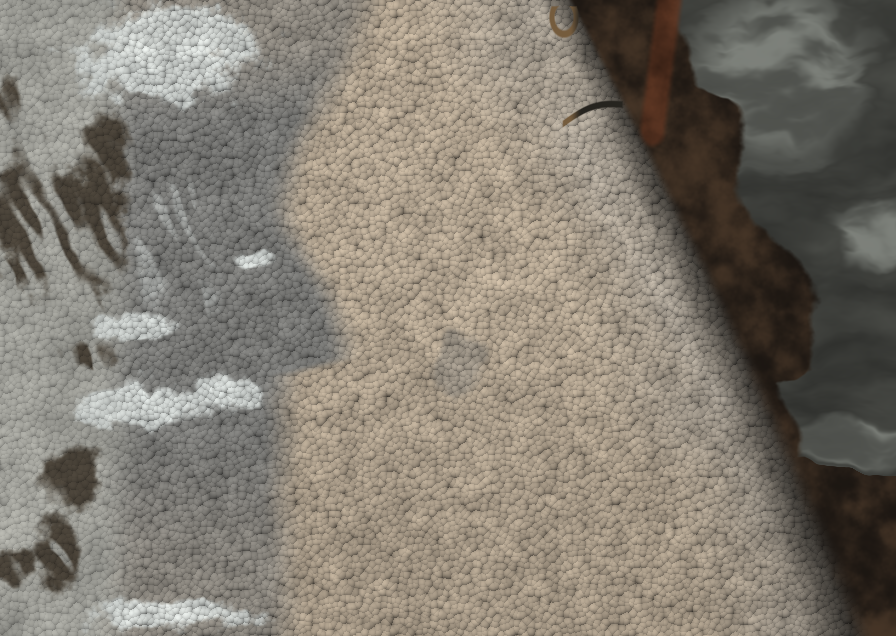
This texture is drawn by a Shadertoy shader. Its source:

```glsl
// Deep-pile carpet in slanting light, with snow and soil stains on the left
// and a dark rocky bank beside grey water on the right. Cellular tufts form the
// pile; noise-warped ellipses form the stains. Unit: canvas height.

const float TUFTS = 112.0; // per canvas height
const float PILE_CONTRAST = 0.85;
const vec2 LIGHT_DIR = vec2(-0.45, 0.89);
const vec3 BEIGE = vec3(0.675, 0.62, 0.545);
const vec3 EDGE_GREY = vec3(0.605, 0.575, 0.53);
const vec3 SHADE = vec3(0.455, 0.455, 0.445);
const vec3 PALE = vec3(0.6, 0.6, 0.575);
const vec3 WHITE = vec3(0.8, 0.82, 0.81);
const vec3 EARTH = vec3(0.235, 0.205, 0.165);
const vec3 ROCK_DARK = vec3(0.11, 0.088, 0.07);
const vec3 ROCK_LIT = vec3(0.27, 0.205, 0.15);
const vec3 WATER = vec3(0.235, 0.24, 0.225);
const vec3 FOAM = vec3(0.5, 0.515, 0.49);
const vec3 RUST = vec3(0.34, 0.19, 0.12);

// Stains: centre.xy, radius.zw
const vec4 SNOW[6] = vec4[6](
  vec4(0.27, 0.92, 0.135, 0.08), vec4(0.215, 0.488, 0.075, 0.022),
  vec4(0.395, 0.588, 0.03, 0.016), vec4(0.21, 0.365, 0.11, 0.038),
  vec4(0.365, 0.382, 0.062, 0.027), vec4(0.265, 0.032, 0.13, 0.027));
const vec4 SOIL[8] = vec4[8](
  vec4(0.012, 0.845, 0.022, 0.042), vec4(0.175, 0.76, 0.055, 0.075),
  vec4(0.05, 0.65, 0.07, 0.11), vec4(0.14, 0.64, 0.075, 0.11),
  vec4(0.15, 0.445, 0.055, 0.02), vec4(0.115, 0.25, 0.052, 0.052),
  vec4(0.09, 0.13, 0.032, 0.08), vec4(0.025, 0.11, 0.035, 0.032));
const vec4 WASH[3] = vec4[3](vec4(1.22, 0.89, 0.15, 0.14),
  vec4(1.37, 0.63, 0.08, 0.05), vec4(1.35, 0.295, 0.11, 0.035));

float hash(vec2 p) {
  vec3 q = fract(p.xyx * 0.1031);
  q += dot(q, q.yzx + 33.33);
  return fract((q.x + q.y) * q.z);
}

float noise(vec2 p) {
  vec2 i = floor(p), f = fract(p);
  f = f * f * (3.0 - 2.0 * f);
  return mix(mix(hash(i), hash(i + vec2(1, 0)), f.x),
             mix(hash(i + vec2(0, 1)), hash(i + 1.0), f.x), f.y);
}

float fbm(vec2 p) {
  float sum = 0.0, amp = 0.533;
  for (int i = 0; i < 4; i++, amp *= 0.5) {
    sum += amp * noise(p);
    p = mat2(1.6, 1.2, -1.2, 1.6) * p + 7.3;
  }
  return sum;
}

float fall(float a, float b, float x) { return 1.0 - smoothstep(a, b, x); }

float blot(vec2 p, vec4 e, float ragged) {
  return fall(0.72, 1.12, length((p - e.xy) / e.zw) + ragged);
}

float segment(vec2 p, vec2 a, vec2 b) {
  vec2 d = b - a;
  return length(p - a - d * clamp(dot(p - a, d) / dot(d, d), 0.0, 1.0));
}

// Brightness offset of the nearest rounded tuft
float pile(vec2 p) {
  vec2 cell = floor(p), f = fract(p), near = vec2(0);
  float best = 9.0, tone = 0.0;
  for (int k = 0; k < 9; k++) {
    vec2 g = vec2(k % 3 - 1, k / 3 - 1), id = cell + g;
    vec2 o = g + vec2(hash(id), hash(id + 61.7)) - f;
    float d = dot(o, o);
    if (d < best) { best = d; near = o; tone = hash(id + 19.1); }
  }
  return 0.12 * (tone - 0.5) - 0.26 * dot(near, LIGHT_DIR) - 0.42 * (best - 0.18);
}

vec3 carpet(vec2 p, float inside) {
  float broad = fbm(p * 9.0), fine = fbm(p * 38.0), rag = 1.3 * (fine - 0.5);
  vec2 w = p + 0.035 * (vec2(broad, fbm(p * 11.0 + 40.0)) - 0.5);

  // Warm centre, grey margin, faint ridge
  vec3 col = mix(EDGE_GREY, BEIGE, smoothstep(0.03, 0.26, inside + 0.1 * (broad - 0.5)));
  col *= 0.93 + 0.07 * smoothstep(0.1, 0.6, p.y);
  float ridge = segment(w, vec2(0.88, 0.8), vec2(1.135, 0.375)) / 0.018;
  col += 0.045 * exp(-ridge * ridge);
  col = mix(col, SHADE, 0.4 * blot(w, vec4(0.72, 0.43, 0.045, 0.055), rag * 0.5));

  // Cool shade with a stepped right border
  float border = 0.45 + 0.12 * smoothstep(0.68, 1.0, p.y)
    + 0.1 * fall(0.45, 0.68, p.y) * smoothstep(0.405, 0.44, p.y);
  float cool = fall(-0.035, 0.035, w.x - border);
  cool *= mix(0.68, 1.0, smoothstep(0.05, 0.35, p.y)) - 0.35 * smoothstep(0.8, 0.95, p.y);
  col = mix(col, SHADE, cool);

  // Pale side, soil streaks, snow tongues
  float left = fall(0.15, 0.23, w.x + 0.03 * (fine - 0.5));
  col = mix(col, PALE * (0.86 + 0.28 * broad), left);
  float streak = noise(w * mat2(62, 27, -5, 11)), soil = 0.0, snow = 0.0;
  for (int i = 0; i < 8; i++) soil = max(soil, blot(w, SOIL[i], rag * 0.7));
  for (int i = 0; i < 6; i++) snow = max(snow, blot(w, SNOW[i], rag));
  col = mix(col, EARTH, 0.88 * soil * smoothstep(0.25, 0.62, streak + 0.4 * (fine - 0.4)));
  float wisps = blot(w, vec4(0.27, 0.61, 0.08, 0.11), rag) * smoothstep(0.5, 0.8, streak);
  col = mix(col, WHITE, max(0.88 * snow, 0.4 * wisps));

  // Tufts and lumps, then the falling edge
  float relief = pile((p + 0.006 * (fine - 0.5)) * TUFTS) + 0.35 * (fine - 0.5);
  col *= 1.0 + PILE_CONTRAST * relief * mix(1.0, 0.65, left);
  return col * mix(0.36, 1.0, smoothstep(-0.01, mix(0.1, 0.05, p.y), inside));
}

vec3 bank(vec2 p) {
  float broad = fbm(p * 8.0 + 13.0), fine = fbm(p * 30.0), foam = 0.0;
  vec2 w = p + 0.05 * (vec2(broad, fbm(p * 12.0 + 71.0)) - 0.5);
  float ripple = fbm(w * vec2(10, 24));
  for (int i = 0; i < 3; i++) foam = max(foam, blot(w, WASH[i], 1.2 * (ripple - 0.5)));
  vec3 col = mix(WATER * (0.7 + 0.6 * ripple), FOAM, foam * (0.35 + 0.6 * smoothstep(0.35, 0.7, ripple)));

  // Stepped rock shelf and rust strip
  float shore = 1.065 + 0.03 * fall(0.86, 1.0, w.y) + 0.07 * fall(0.83, 0.87, w.y)
    + 0.11 * fall(0.53, 0.7, w.y) - 0.06 * fall(0.4, 0.43, w.y)
    + 0.05 * fall(0.29, 0.39, w.y) + 0.25 * fall(0.24, 0.27, w.y);
  vec3 stone = mix(ROCK_DARK, ROCK_LIT, smoothstep(0.3, 0.75, 0.5 * (broad + fine)));
  col = mix(col, stone, fall(-0.006, 0.006, w.x - shore + 0.02 * (fine - 0.5)));
  float strip = segment(p, vec2(1.055, 1.02), vec2(1.025, 0.79));
  return mix(col, RUST * (0.65 + 0.6 * fine), 0.85 * fall(0.013, 0.025, strip));
}

void mainImage(out vec4 fragColor, in vec2 fragCoord) {
  vec2 p = fragCoord / iResolution.y;
  float inside = (1.355 - 0.458 * p.y + 0.07 * p.y * (1.0 - p.y) - p.x) * 0.91;
  float soft = mix(0.022, 0.005, p.y), aa = 1.0 / iResolution.y;
  vec3 col = mix(bank(p), carpet(p, inside), smoothstep(-soft, soft, inside));

  // Bent and curled twigs with tan ends
  vec2 t = p - vec2(0.885, 0.805);
  float twig = max(abs(t.y - 0.32 * t.x - 0.012 * sin(t.x * 33.0)) - 0.005, abs(t.x - 0.047) - 0.047);
  float ring = length((p - vec2(0.887, 0.973)) / vec2(1, 1.4));
  float curl = max(abs(ring - 0.019) - 0.004, p.y - 0.99);
  float tip = max(fall(0.01, 0.03, t.x), fall(0.945, 0.96, p.y) * step(0.9, p.y));
  vec3 bark = mix(vec3(0.15, 0.14, 0.12), vec3(0.46, 0.36, 0.24), tip);
  fragColor = vec4(mix(col, bark, fall(-aa, aa, min(twig, curl))), 1);
}
```
